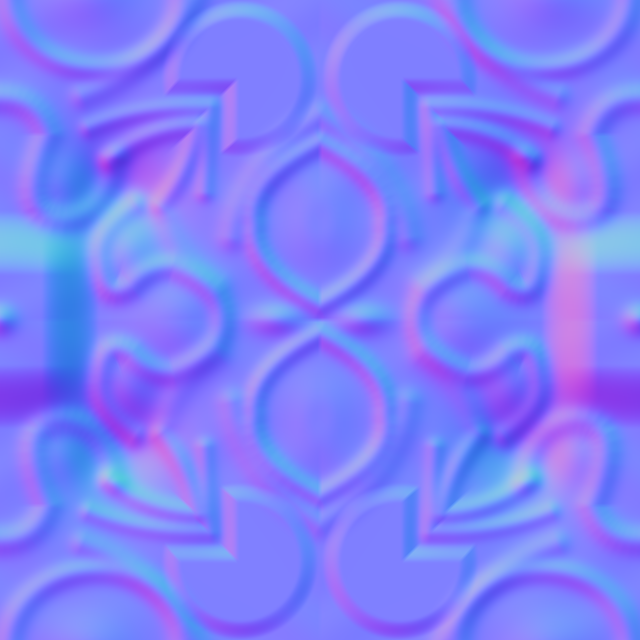
Reproduce this texture map procedurally as a Shadertoy shader.

```glsl
const float RIDGE_WIDTH = 0.032;
const float SAMPLE_STEP = 0.007;

float segmentDistance(vec2 p, vec2 a, vec2 b) {
    vec2 ap = p - a, ab = b - a;
    return length(ap - ab * clamp(dot(ap, ab) / dot(ab, ab), 0.0, 1.0));
}

// Distance to a quadratic curve, walked in short segments
float curveDistance(vec2 p, vec2 a, vec2 control, vec2 b) {
    float nearest = 10.0;
    vec2 previous = a;
    for (int i = 1; i <= 10; i++) {
        float t = float(i) / 10.0;
        vec2 next = mix(mix(a, control, t), mix(control, b, t), t);
        nearest = min(nearest, segmentDistance(p, previous, next));
        previous = next;
    }
    return nearest;
}

float ridge(float d, float width) {
    return exp(-d * d / (width * width));
}

float mound(vec2 p, vec2 center, vec2 radius) {
    vec2 d = (p - center) / radius;
    return exp(-dot(d, d));
}

// Round petal with a square notch cut from its outer lower side
float petalDistance(vec2 p) {
    float disc = length(p - vec2(0.25, 0.755)) - 0.215;
    vec2 notch = vec2(p.x - 0.284, 0.727 - p.y);
    return max(disc, min(notch.x, notch.y));
}

float lensRelief(vec2 p) {
    vec2 q = vec2(p.x, abs(p.y - 0.298));
    float outline = curveDistance(q, vec2(0.0, 0.253), vec2(0.22, 0.14), vec2(0.205, 0.0));
    float chevron = curveDistance(p, vec2(0.0, 0.635), vec2(0.25, 0.48), vec2(0.275, 0.26));
    float inner = mound(p, vec2(0.0, 0.29), vec2(0.095, 0.13));
    return 0.016 * ridge(outline, RIDGE_WIDTH) + 0.012 * ridge(chevron, 0.04)
        + 0.020 * inner - 0.004 * mound(p, vec2(0.0, 0.31), vec2(0.04, 0.06));
}

// Spiked folds that follow the notch of the petal
float spikeRelief(vec2 p) {
    vec2 corner = vec2(0.345, 0.663), tip = vec2(0.387, 0.605);
    float fold = min(segmentDistance(p, corner, vec2(0.36, 0.40)),
                     curveDistance(p, corner, vec2(0.55, 0.67), vec2(0.72, 0.60)));
    float spike = min(curveDistance(p, tip, vec2(0.53, 0.60), vec2(0.66, 0.50)),
                      curveDistance(p, tip, vec2(0.40, 0.48), vec2(0.50, 0.36)));
    return 0.010 * ridge(fold, 0.028) + 0.014 * ridge(spike, RIDGE_WIDTH)
        - 0.085 * mound(p, vec2(0.63, 0.39), vec2(0.16, 0.17));
}

// Winding ridges between the middle and the side hills
float hookRelief(vec2 p) {
    vec2 crest = vec2(0.46, 0.165), dip = vec2(0.59, 0.105), side = vec2(0.69, 0.20);
    float low = curveDistance(p, vec2(0.305, 0.0), vec2(0.30, 0.10), crest);
    low = min(low, curveDistance(p, crest, vec2(0.53, 0.17), dip));
    low = min(low, curveDistance(p, dip, vec2(0.68, 0.05), side));
    low = min(low, curveDistance(p, side, vec2(0.69, 0.29), vec2(0.58, 0.36)));

    vec2 neck = vec2(0.85, 0.58), base = vec2(0.80, 0.315);
    float high = curveDistance(p, vec2(1.02, 0.69), vec2(0.89, 0.70), neck);
    high = min(high, curveDistance(p, neck, vec2(0.96, 0.32), base));
    high = min(high, curveDistance(p, base, vec2(0.67, 0.32), vec2(0.64, 0.50)));

    float branch = curveDistance(p, vec2(0.32, 0.11), vec2(0.45, 0.19), vec2(0.48, 0.31));
    return 0.016 * ridge(low, 0.036) + 0.017 * ridge(high, 0.04)
        + 0.008 * ridge(branch, 0.04)
        + 0.030 * mound(p, vec2(0.60, 0.23), vec2(0.08, 0.12))
        + 0.022 * mound(p, vec2(0.79, 0.43), vec2(0.08, 0.10))
        + 0.025 * mound(p, vec2(0.43, 0.0), vec2(0.13, 0.13));
}

// Nested arcs in the outer corners
float cornerRelief(vec2 p) {
    vec2 center = vec2(0.70, 1.02);
    float ring = (length((p - center) / vec2(0.27, 0.235)) - 1.0) * 0.25;
    float arc = curveDistance(p, vec2(0.38, 1.02), vec2(0.46, 0.80), vec2(0.74, 0.70));
    return 0.015 * ridge(ring, 0.036) + 0.011 * ridge(arc, 0.036)
        + 0.028 * mound(p, center, vec2(0.13, 0.12));
}

float reliefHeight(vec2 signedPoint) {
    vec2 p = abs(signedPoint);
    float petal = smoothstep(0.03, -0.03, petalDistance(p));
    float hill = smoothstep(0.69, 0.87, p.x) * (1.0 - smoothstep(0.14, 0.34, p.y));
    float sway = 0.003 * sin(p.x * 15.0 + 2.0 * sin(p.y * 7.0)) * cos(p.y * 13.0);
    float leaf = mound(p, vec2(0.135, 0.0), vec2(0.075, 0.040));
    float stud = mound(p, vec2(1.0, 0.0), vec2(0.045, 0.040));
    return lensRelief(p) + spikeRelief(p) + hookRelief(p) + cornerRelief(p)
        + 0.015 * petal + 0.085 * hill + 0.020 * leaf + 0.022 * stud
        + sway * (1.0 - petal);
}

void mainImage(out vec4 fragColor, in vec2 fragCoord) {
    vec2 p = fragCoord / iResolution.xy * 2.0 - 1.0;
    vec2 e = vec2(SAMPLE_STEP, 0.0);
    // Slope of the relief packed as a tangent-space normal
    float slopeX = reliefHeight(p + e.xy) - reliefHeight(p - e.xy);
    float slopeY = reliefHeight(p + e.yx) - reliefHeight(p - e.yx);
    vec3 normal = normalize(vec3(slopeX, -slopeY, 2.0 * SAMPLE_STEP));
    fragColor = vec4(0.5 + 0.5 * normal, 1.0);
}
```
